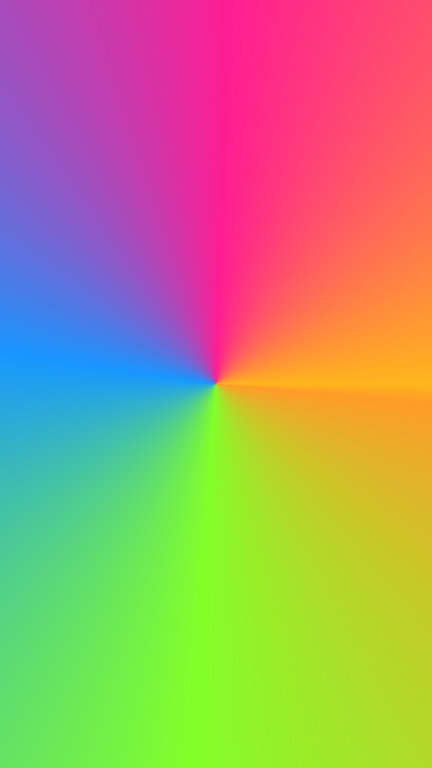
Reproduce this background procedurally as a WebGL 1 fragment shader.

```glsl
precision highp float;
// A full-canvas conic gradient: pink, amber, orange, lime and blue rays
// sweep clockwise around the centre. Each colour sits at a compass bearing,
// and neighbouring colours are blended linearly by angle.
uniform vec2 u_resolution;

const float TAU = 6.2831853;
const vec2 CENTER = vec2(0.5, 0.5);

const vec3 PINK = vec3(1.0, 0.115, 0.575);
const vec3 AMBER = vec3(1.0, 0.71, 0.11);
const vec3 ORANGE = vec3(1.0, 0.61, 0.16);
const vec3 LIME = vec3(0.51, 1.0, 0.16);
const vec3 BLUE = vec3(0.09, 0.59, 1.0);

// Bearings in degrees, clockwise from straight up
const float PINK_AT = 2.0;
const float AMBER_AT = 90.0;
const float ORANGE_AT = 95.0;
const float LIME_AT = 184.0;
const float BLUE_AT = 278.0;

// Radius of the softened hub, as a share of the canvas width
const float HUB_RADIUS = 0.004;

float ramp(float from, float to, float bearing) {
  return clamp((bearing - from) / (to - from), 0.0, 1.0);
}

vec3 conicColor(float bearing) {
  // Start the turn at pink so that the wrap is seamless
  float b = PINK_AT + mod(bearing - PINK_AT, 360.0);
  vec3 color = mix(PINK, AMBER, ramp(PINK_AT, AMBER_AT, b));
  color = mix(color, ORANGE, ramp(AMBER_AT, ORANGE_AT, b));
  color = mix(color, LIME, ramp(ORANGE_AT, LIME_AT, b));
  color = mix(color, BLUE, ramp(LIME_AT, BLUE_AT, b));
  return mix(color, PINK, ramp(BLUE_AT, PINK_AT + 360.0, b));
}

void main() {
  vec2 p = (gl_FragCoord.xy - CENTER * u_resolution) / u_resolution.x;
  float radius = length(p);

  // The tiny offset keeps the angle defined at the exact centre
  float bearing = atan(p.x, p.y + 1e-6) * 360.0 / TAU;
  vec3 color = conicColor(bearing);

  // Soften the point where all rays meet
  vec3 hub = (PINK + AMBER + LIME + BLUE) * 0.25;
  color = mix(hub, color, smoothstep(0.0, HUB_RADIUS, radius));

  gl_FragColor = vec4(color, 1.0);
}
```
